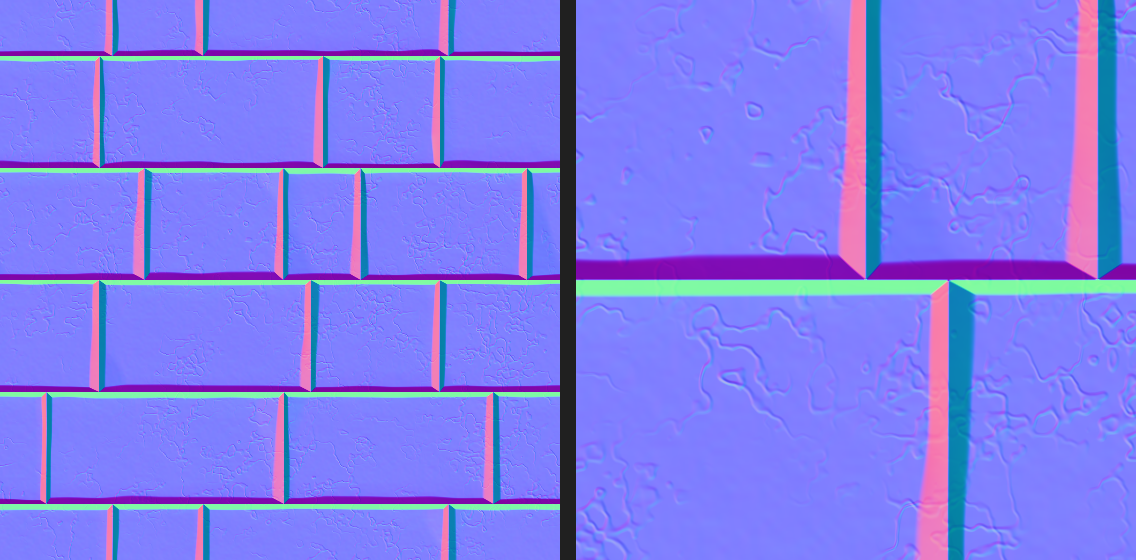
Left: the whole. Right: its middle third, enlarged.
Write a Shadertoy shader that draws this texture map.

```glsl
#define ROWS 5.0
#define DEPTH 0.030
#define BEVEL 0.0105
#define SHOULDER 0.0030
#define CHIP_SLOPE 0.13
#define CRACK_DEPTH 0.00055
#define GRAIN_DEPTH 0.00022
#define SAMPLE_STEP 0.0009

// Vertical joints of each course, bottom up; a repeated value is unused
const vec4 JOINTS[5] = vec4[5](
    vec4(0.201, 0.363, 0.801, 0.801),
    vec4(0.083, 0.507, 0.881, 0.881),
    vec4(0.177, 0.555, 0.785, 0.785),
    vec4(0.258, 0.506, 0.644, 0.941),
    vec4(0.178, 0.577, 0.786, 0.786));

vec4 hash4(vec2 p) {
    vec4 q = fract(p.xyxy * vec4(0.1031, 0.1030, 0.0973, 0.1099));
    q += dot(q, q.wzxy + 33.33);
    return fract((q.xxyz + q.yzzw) * q.zywx);
}

// Four independent value noises that tile over the unit square
vec4 noise4(vec2 p, float cells) {
    p *= cells;
    vec2 i = floor(p), f = p - i;
    f = f * f * (3.0 - 2.0 * f);
    vec2 a = mod(i, cells), b = mod(i + 1.0, cells);
    return mix(mix(hash4(a), hash4(vec2(b.x, a.y)), f.x),
               mix(hash4(vec2(a.x, b.y)), hash4(b), f.x), f.y);
}

float min4(vec4 v) {
    return min(min(v.x, v.y), min(v.z, v.w));
}

float smoothMin(float a, float b, float k) {
    float h = max(k - abs(a - b), 0.0) / k;
    return min(a, b) - 0.25 * h * h * k;
}

// Grain plus patches of short, ragged cracks
float roughness(vec2 p) {
    vec4 broad = noise4(p, 9.0);
    vec4 medium = noise4(p, 26.0);
    vec4 fine = noise4(p, 75.0);
    vec4 grain = noise4(p, 190.0);
    vec2 field = 0.55 * medium.xy + 0.33 * fine.xy + 0.12 * grain.xy;
    vec2 cracks = 1.0 - smoothstep(0.0, 0.045, abs(field - 0.5));
    vec2 patches = smoothstep(0.42, 0.72, 0.5 * broad.xy + 0.5 * medium.zw);
    return GRAIN_DEPTH * (0.55 * grain.z + fine.z)
         - CRACK_DEPTH * dot(cracks, patches) + 0.0014 * broad.z;
}

float wallHeight(vec2 p) {
    p = fract(p);

    // Brick cell and distances to its left, right, bottom and top joints
    float course = p.y * ROWS + 0.5;
    float row = mod(floor(course), ROWS);
    float rise = fract(course);
    vec4 joints = JOINTS[int(row)];
    vec4 gap = vec4(min4(fract(p.x - joints)), min4(fract(joints - p.x)),
                    rise / ROWS, (1.0 - rise) / ROWS);
    float column = mod(dot(step(joints, vec4(p.x)), vec4(1.0)), 4.0);
    vec2 id = vec2(column * 7.0 + 3.0, row * 13.0 + 5.0);
    vec4 widths = hash4(id);
    vec4 softness = hash4(id + 41.0);
    vec4 shape = hash4(id + 83.0);

    // Steep bevels, uneven along their length; the sides taper
    vec4 wobble = noise4(p, 17.0);
    vec4 bevel = BEVEL * vec4(0.9, 1.05, 0.95, 0.8)
               * (0.55 + 0.5 * widths + 0.45 * wobble);
    bevel.x *= mix(0.75, 1.25, mix(rise, 1.0 - rise, shape.z));
    bevel.y *= mix(1.4, 0.75, rise);
    float edge = DEPTH * min4(gap / bevel);

    // Face with rounded shoulders
    vec4 reach = 0.018 + 0.035 * softness * (0.5 + wobble.wzyx);
    vec4 fall = max(1.0 - gap / reach, 0.0);
    float face = DEPTH - SHOULDER * dot(fall * fall, softness.yzwx);

    // One shallow facet worn off a corner
    vec2 corner = vec2(shape.x < 0.5 ? gap.x : gap.y,
                       shape.y < 0.5 ? gap.z : gap.w);
    vec2 slant = normalize(vec2(1.0, 0.25 + 0.9 * shape.w));
    float cut = mix(0.02, 0.085, widths.y * softness.x) + 0.012 * wobble.x;
    float facet = DEPTH + CHIP_SLOPE * (dot(corner, slant) - cut);
    face = smoothMin(face, facet, 0.0008);

    return smoothMin(edge, face, 0.004) + roughness(p);
}

void mainImage(out vec4 fragColor, in vec2 fragCoord) {
    vec2 uv = fragCoord / iResolution.xy;
    vec2 s = vec2(SAMPLE_STEP, 0.0);

    // Central differences give the surface slope, packed as a normal
    vec2 slope = vec2(wallHeight(uv + s.xy) - wallHeight(uv - s.xy),
                      wallHeight(uv + s.yx) - wallHeight(uv - s.yx))
               / (2.0 * SAMPLE_STEP);
    vec3 normal = normalize(vec3(-slope, 1.0));
    fragColor = vec4(0.5 + 0.5 * normal, 1.0);
}
```
